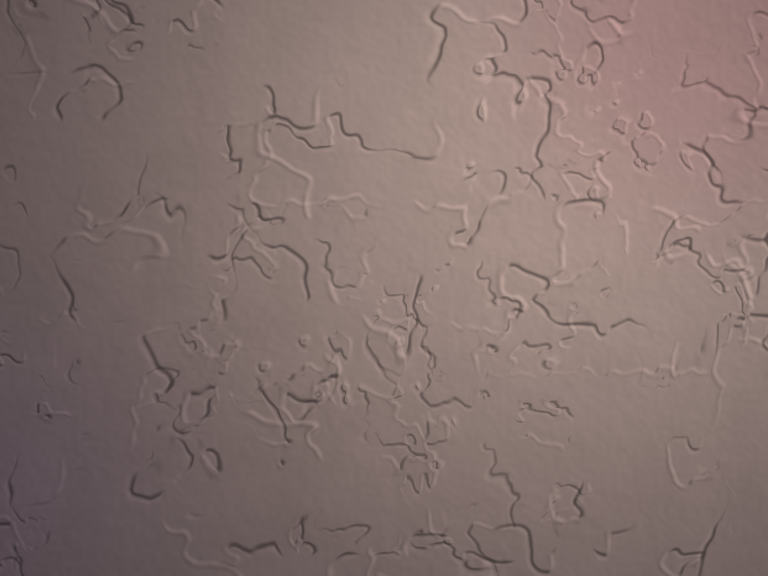
Give the GLSL for this texture, as a Shadertoy shader.

```glsl
const vec2 SHADOW_DIR = vec2(0.78, 0.62);
const vec2 LAMP_POS = vec2(0.99, 0.76);
const vec3 DIM_WALL = vec3(0.290, 0.252, 0.258);
const vec3 LIT_WALL = vec3(0.665, 0.577, 0.542);
const vec3 PINK_TINT = vec3(0.97, 0.895, 0.925);

float hash(vec2 p) {
    vec3 q = fract(p.xyx * vec3(0.1031, 0.1030, 0.0973));
    q += dot(q, q.yzx + 33.33);
    return fract((q.x + q.y) * q.z);
}

float noise(vec2 p) {
    vec2 cell = floor(p);
    vec2 f = p - cell;
    f = f * f * f * (f * (f * 6.0 - 15.0) + 10.0);
    float low = mix(hash(cell), hash(cell + vec2(1, 0)), f.x);
    float high = mix(hash(cell + vec2(0, 1)), hash(cell + vec2(1, 1)), f.x);
    return mix(low, high, f.y);
}

float fbm(vec2 p) {
    float sum = 0.0, gain = 0.55;
    for (int i = 0; i < 3; i++) {
        sum += gain * noise(p);
        p = mat2(0.8, 0.6, -0.6, 0.8) * p * 2.1 + 17.3;
        gain *= 0.48;
    }
    return sum;
}

float stroke(float dist, float width) {
    float t = dist / width;
    return exp(-t * t);
}

// Clusters of plaster, further broken into short lengths
float patchMask(vec2 p, float seed) {
    float cluster = smoothstep(0.36, 0.54, noise(p * 4.2 + seed));
    float gaps = smoothstep(0.36, 0.56, noise(p * 12.0 + seed * 1.7));
    return cluster * gaps;
}

// Light and shade along the rims of raised flakes
float flakeRelief(vec2 p, float scale, float level, float width, float seed) {
    float mask = patchMask(p, seed);
    vec2 q = p * scale + seed;
    float stepSize = 0.0025;
    float h = fbm(q);
    vec2 slope = vec2(fbm(q + vec2(stepSize * scale, 0.0)),
                      fbm(q + vec2(0.0, stepSize * scale))) - h;
    slope /= stepSize;
    float steepness = max(length(slope), 0.15 * scale);
    float dist = (h - level) / steepness;
    float facing = -dot(slope / steepness, SHADOW_DIR);

    float w = width * mix(0.55, 1.0, mask);
    float shade = 0.34 * smoothstep(-0.35, 0.65, facing) * stroke(dist, w);
    float lip = 0.10 * max(facing, 0.0) * stroke(dist - 2.2 * w, 1.3 * w);
    float glint = 0.17 * max(-facing, 0.0) * stroke(dist, 1.4 * w);
    float outerShade = 0.10 * max(-facing, 0.0) * stroke(dist + 2.4 * w, 1.2 * w);
    return mask * (lip + glint - shade - outerShade);
}

// Lamp pool with a rosy upper right corner
vec3 wallColor(vec2 p) {
    vec2 away = p - LAMP_POS;
    float light = exp(-1.42 * dot(away, away));
    vec3 color = mix(DIM_WALL, LIT_WALL, light);
    float pink = 1.0 - smoothstep(0.12, 0.52, distance(p, vec2(1.25, 0.98)));
    color *= mix(vec3(1.0), PINK_TINT, pink);
    float cool = 1.0 - smoothstep(0.0, 0.5, distance(p, vec2(0.0, 0.15)));
    return color + cool * vec3(-0.005, -0.008, 0.018);
}

// Fine roller stipple lit from the side
float stipple(vec2 p, float scale) {
    vec2 q = p * scale;
    return noise(q) - noise(q + SHADOW_DIR * 0.7);
}

void mainImage(out vec4 fragColor, in vec2 fragCoord) {
    vec2 p = fragCoord / iResolution.y;
    vec2 bend = vec2(noise(p * 9.0), noise(p * 9.0 + 41.0)) - 0.5;
    vec2 warped = p + 0.035 * bend;

    float relief = flakeRelief(warped, 6.0, 0.50, 0.0034, 13.0);
    relief += flakeRelief(warped, 10.0, 0.54, 0.0031, 57.0);
    relief += 0.8 * flakeRelief(warped, 15.0, 0.47, 0.0028, 91.0);
    relief = clamp(relief, -0.38, 0.20);

    float grain = 0.030 * stipple(p, 110.0) + 0.022 * stipple(p, 55.0);
    float mottling = 0.03 * (noise(p * 14.0 + 5.0) - 0.5);
    vec3 color = wallColor(p) * (1.0 + relief + grain + mottling);
    fragColor = vec4(color, 1.0);
}
```
